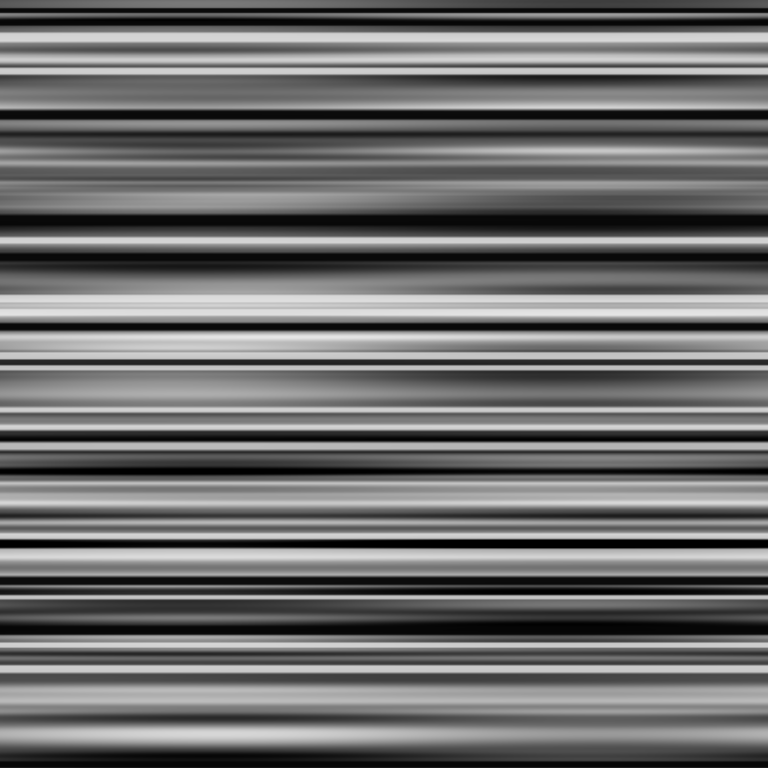
Give the GLSL for this texture, as a WebGL 1 fragment shader.

```glsl
precision highp float;
// Irregular horizontal grey streaks, like brushed metal, with slow tonal drift along each streak.

uniform vec2 u_resolution;

float hash(float n, float seed) {
    return fract(sin(n * 127.1 + seed * 311.7) * 43758.5453);
}

// Tone of one streak: a random grey that swells and fades across the canvas.
float streakTone(float row, float seed, float x, float drift) {
    float swell = sin(6.2832 * x + 0.9 * (hash(row, seed + 5.0) - 0.5));
    return hash(row, seed) - 0.5 + drift * (hash(row, seed + 9.0) - 0.5) * swell;
}

// Stacked streaks; softness is the share of each row spent blending into the next.
float streaks(vec2 p, float rows, float seed, float drift, float softness) {
    float y = p.y * rows;
    float row = floor(y);
    float blend = smoothstep(0.5 - 0.5 * softness, 0.5 + 0.5 * softness, y - row);
    return mix(streakTone(row, seed, p.x, drift),
               streakTone(row + 1.0, seed, p.x, drift), blend);
}

// Sparse crisp lines of varied width: -1 for dark, +1 for bright, 0 between.
float accentLines(float y, float rows, float seed) {
    float row = floor(y * rows);
    float pick = hash(row, seed);
    float width = mix(0.14, 0.3, hash(row, seed + 3.0));
    float offset = 0.16 * (hash(row, seed + 6.0) - 0.5);
    float distanceToLine = abs(fract(y * rows) - 0.5 - offset);
    float line = 1.0 - smoothstep(width - 0.09, width + 0.11, distanceToLine);
    return line * (step(0.78, pick) - step(pick, 0.17));
}

void main() {
    vec2 p = gl_FragCoord.xy / u_resolution;

    // Uneven spacing, so that streak widths vary.
    vec2 q = p;
    q.y += 0.007 * sin(31.0 * p.y + 1.3) + 0.003 * sin(83.0 * p.y);

    // Broad, medium and fine streaks, busier in some zones than in others.
    float busy = 1.0 + 0.7 * streaks(vec2(0.0, p.y), 8.0, 41.0, 0.0, 1.0);
    float tone = 0.4 + 0.1 * (p.y - 0.5);
    tone += 0.36 * streaks(q, 46.0, 2.0, 0.75, 0.7);
    tone += 0.58 * busy * streaks(q, 64.0, 13.0, 0.25, 0.8);
    tone += 0.3 * busy * streaks(q, 130.0, 27.0, 0.1, 1.0);

    // Near-black grooves and pale highlights.
    float accent = accentLines(q.y, 46.0, 57.0);
    tone = mix(tone, 0.0, 0.95 * max(-accent, 0.0));
    tone = mix(tone, 0.9, 0.8 * max(accent, 0.0));

    // Soft toe: deep greys stay open, only the grooves reach black.
    tone = 0.5 * (tone + sqrt(tone * tone + 0.014));
    gl_FragColor = vec4(vec3(clamp(1.06 * tone - 0.04, 0.0, 0.96)), 1.0);
}
```
